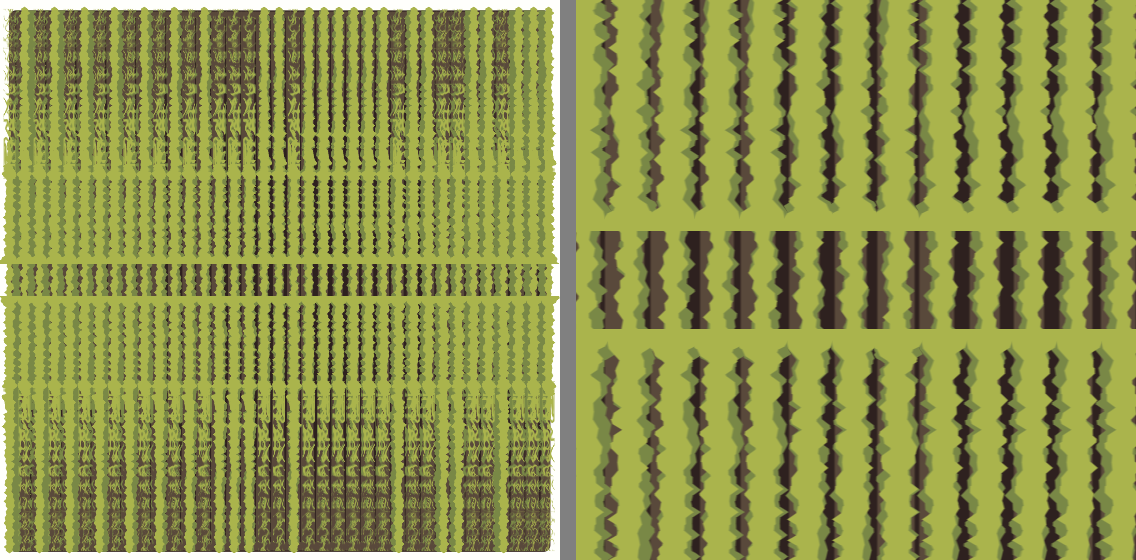
Left: the whole. Right: its middle third, enlarged.
Write a three.js fragment shader that draws this pattern.

```glsl
varying vec2 vUv;

const float COLUMNS = 37.0;
const float PITCH = 0.02674;
const float FIRST = 0.017;

vec2 gradientAt(vec2 cell) {
  float angle = 6.2832 * fract(sin(dot(cell, vec2(127.1, 311.7))) * 43758.5);
  return vec2(cos(angle), sin(angle));
}

float gradientNoise(vec2 p) {
  vec2 i = floor(p), f = fract(p);
  vec2 u = f * f * (3.0 - 2.0 * f);
  vec2 r = vec2(1.0, 0.0);
  float low = mix(dot(gradientAt(i), f), dot(gradientAt(i + r), f - r), u.x);
  float high = mix(dot(gradientAt(i + r.yx), f - r.yx), dot(gradientAt(i + 1.0), f - 1.0), u.x);
  return mix(low, high, u.y);
}

float zigzag(float t) {
  return abs(fract(t) - 0.5) * 4.0 - 1.0;
}

float bump(float x, float width) {
  return exp(-x * x / (width * width));
}

float coverage(float d) {
  return smoothstep(-0.001, 0.001, d);
}

// 1 where the leafy end of a column is at the top, 0 where it is at the bottom
float leafyTop(float i) {
  if (i < 14.0) return mod(i, 2.0);
  bool flipped = i < 17.0 || mod(i, 7.0) == 5.0 || i == 29.0 || i == 30.0;
  return flipped ? 0.0 : 1.0;
}

// Signed depth inside one plant row: q.x across, q.y from leafy to bare end
float plantRow(vec2 q, float grow, float phase) {
  float side = q.x < 0.0 ? -1.0 : 1.0;
  float across = abs(q.x);
  float m = abs(q.y - 0.5);

  // Outline: narrow gap in the middle, flared lips, joined bands
  float width = 0.0056;
  if (m > 0.029) {
    width = 0.0069 + 0.0013 * smoothstep(0.36, 0.24, m)
      + 0.011 * max(0.0, 1.0 - (m - 0.029) / 0.019)
      + 0.0036 * (bump(m - 0.19, 0.006) + bump(m - 0.26, 0.005));
  }
  float wobble = 2.2 * gradientNoise(vec2(q.y * 17.0, side * 2.3 + phase));
  float jag = 0.0024 + 0.0022 * gradientNoise(vec2(q.y * 31.0, side * 3.4 + phase));
  width += jag * zigzag(q.y * 46.0 + 0.15 * side + wobble + phase);
  width += 0.0011 * zigzag(q.y * 121.0 + 0.3 * side + wobble + phase);

  // Ragged patches, then thinning towards the bare end
  float patches = gradientNoise(q * vec2(120.0, 95.0) + phase);
  float ragged = bump(m - 0.22, 0.045);
  float thinning = smoothstep(0.69, 0.79, q.y);
  float leaf = width + grow - across + 0.009 * ragged * patches
    - thinning * (0.012 - 0.014 * patches);

  // Curling tendrils, broken into pieces
  float curl = abs(gradientNoise(q * vec2(110.0, 62.0) + 7.3)) / 85.0;
  float vigour = 1.0 - smoothstep(0.75, 0.93, q.y);
  float breaks = 0.006 * (gradientNoise(q * vec2(60.0, 73.0) + 3.1) + 0.5 * vigour + 0.02);
  float tendril = min(0.0004 + 0.0012 * vigour + 0.3 * grow - curl, 0.0105 - across);
  float stem = 0.0006 - 0.6 * abs(q.x - 0.004 * zigzag(q.y * 37.0 + wobble));
  tendril = min(max(tendril, stem), breaks);
  if (q.y > 0.68) leaf = max(leaf, tendril);

  float tip = q.y - 0.012 - 0.6 * across;
  return min(leaf, min(tip, 0.984 - q.y));
}

void main() {
  vec2 p = vUv;
  float nearest = floor((p.x - FIRST) / PITCH + 0.5);

  // Rounded bed of soil with a dark rim at both ends
  vec2 corner = abs(p - vec2(0.4995, 0.498)) - vec2(0.471);
  float bed = 0.0125 - length(max(corner, 0.0)) - min(max(corner.x, corner.y), 0.0);
  vec3 soil = vec3(0.35, 0.285, 0.23);
  vec3 dark = vec3(0.18, 0.13, 0.12);
  float rim = coverage(abs(p.y - 0.498) - 0.4805);
  soil = mix(soil, dark, 0.6 * rim);

  // Furrows tapering towards the ends
  float furrowAt = (p.x - FIRST) / PITCH - 0.42;
  float furrowId = floor(furrowAt + 0.5);
  float depth = 0.65 + 0.5 * gradientAt(vec2(furrowId, 4.0)).x;
  float furrow = 0.0007 + 0.0034 * depth * smoothstep(0.47, 0.12, abs(p.y - 0.5));
  furrow -= abs(furrowAt - furrowId) * PITCH;
  furrow = min(furrow, 0.468 - abs(p.y - 0.5));
  soil = mix(soil, dark, coverage(furrow));

  // Plant rows, with shaded leaves leaning to the centre
  float lit = -1.0;
  float shaded = -1.0;
  for (int k = -1; k <= 1; k++) {
    float i = nearest + float(k);
    if (i < 0.0 || i >= COLUMNS) continue;
    float centre = FIRST + PITCH * i;
    float top = leafyTop(i);
    vec2 q = vec2((p.x - centre) * (2.0 * top - 1.0), mix(p.y, 1.0 - p.y, top));
    float lean = (0.5 - centre) * 0.024 * (2.0 * top - 1.0);
    lit = max(lit, plantRow(q, 0.0, 0.0));
    shaded = max(shaded, plantRow(q - vec2(lean, 0.0), 0.0016, 0.37));
  }

  vec3 color = mix(vec3(1.0, 1.0, 0.99), soil, coverage(bed));
  color = mix(color, vec3(0.475, 0.535, 0.275), coverage(min(shaded, bed)));
  color = mix(color, vec3(0.665, 0.705, 0.30), coverage(lit));
  gl_FragColor = vec4(color, 1.0);
}
```
